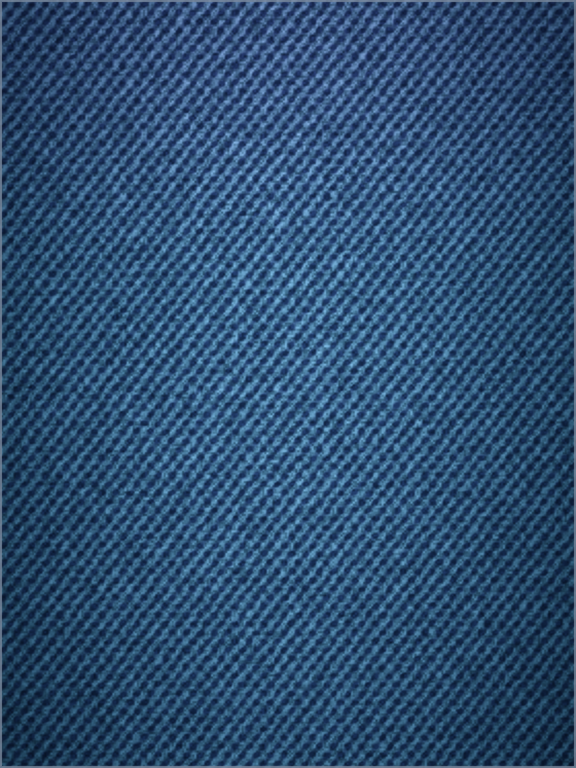
Reproduce this texture procedurally as a Shadertoy shader.

```glsl
#define RIBS vec2(41.0, 44.0)
#define ROWS_PER_RIB 2.0
#define ROW_STEP 0.75
#define GRAIN_CELLS 280.0
#define GRAIN_AMOUNT 0.50
#define BORDER_WIDTH 0.0035
#define DARK_YARN vec3(0.115, 0.215, 0.385)
#define LIGHT_YARN vec3(0.355, 0.570, 0.715)
#define TOP_TINT vec3(1.10, 0.93, 1.00)
#define SHADE_HUE vec3(1.35, 1.0, 0.88)
#define GLOW_CENTER vec2(0.5, 0.64)
#define GLOW_FALLOFF vec2(1.9, 0.85)

const float TAU = 6.28318;
const vec3 BORDER_COLOR = vec3(0.48, 0.54, 0.62);

float hash(vec2 p) {
    vec3 q = fract(p.xyx * 0.1031);
    q += dot(q, q.yzx + 33.33);
    return fract((q.x + q.y) * q.z);
}

float noise(vec2 p) {
    vec2 cell = floor(p), f = fract(p);
    f = f * f * (3.0 - 2.0 * f);
    return mix(mix(hash(cell), hash(cell + vec2(1, 0)), f.x),
               mix(hash(cell + vec2(0, 1)), hash(cell + vec2(1, 1)), f.x), f.y);
}

// Coverage of the pale yarn: diagonal ribs stepped by the crossing rows
float twill(vec2 uv, vec2 plane) {
    vec2 p = uv * RIBS;
    p += 0.14 * (vec2(noise(plane * 70.0), noise(plane * 70.0 + 71.0)) - 0.5);
    float row = p.y * ROWS_PER_RIB;
    float stepped = p.y + ROW_STEP * sin(TAU * row) / (TAU * ROWS_PER_RIB);
    float rib = 0.5 + 0.5 * cos(TAU * (p.x - stepped));
    float knot = -cos(TAU * row);
    // Pale crossings split the dark gaps into short blobs
    float bridge = 0.24 * (1.0 - rib) * (1.0 - knot);
    return smoothstep(0.15, 1.05, rib + 0.10 * knot * rib + bridge);
}

void mainImage(out vec4 fragColor, in vec2 fragCoord) {
    vec2 uv = fragCoord / iResolution.xy;
    vec2 plane = fragCoord / iResolution.x;

    // Woven yarns
    float cover = twill(uv, plane);
    vec3 color = mix(DARK_YARN, LIGHT_YARN, cover);

    // Fibre grain and uneven wear
    float grain = noise(plane * GRAIN_CELLS) - 0.5;
    float slub = noise(plane * vec2(110.0, 180.0) + 19.0) - 0.5;
    float wear = noise(plane * 7.0 + 5.0) - 0.5;
    float tone = 1.0 + GRAIN_AMOUNT * (grain + 0.6 * slub) + 0.03 * wear;

    // Soft light; shade turns bluer, with a faint violet cast near the top
    vec2 offset = uv - GLOW_CENTER;
    tone *= 0.97 * exp(-dot(GLOW_FALLOFF, offset * offset));
    color *= pow(vec3(tone), SHADE_HUE);
    color *= mix(vec3(1.0), TOP_TINT, smoothstep(0.6, 1.0, uv.y));

    // Thin pale border
    vec2 size = iResolution.xy / iResolution.x;
    vec2 inset = min(plane, size - plane);
    float edge = min(inset.x, inset.y);
    float blur = 0.75 / iResolution.x;
    float border = 1.0 - smoothstep(BORDER_WIDTH - blur, BORDER_WIDTH + blur, edge);
    color = mix(color, BORDER_COLOR, 0.8 * border);

    fragColor = vec4(color, 1.0);
}
```
